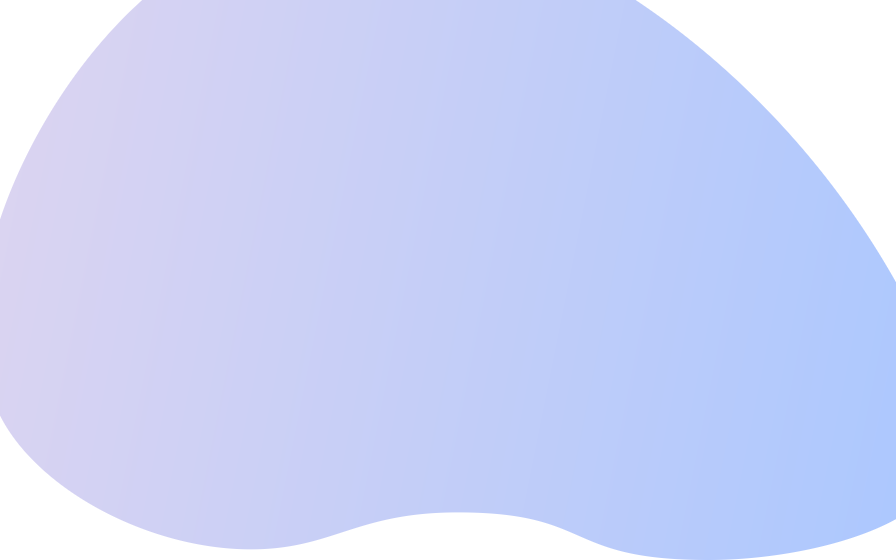
Give the GLSL for this background, as a WebGL 1 fragment shader.

```glsl
precision highp float;
// A soft lilac-to-blue blob on white, cropped by the canvas on every side.
// Its outline is a chain of cubic Bezier curves, each solved for its height at x;
// the signed distances to those curves give one smooth coverage mask.

uniform vec2 u_resolution;

const float ASPECT = 1.6;
const vec3 PAPER = vec3(1.0);
const vec3 LILAC = vec3(0.855, 0.830, 0.945);
const vec3 BLUE = vec3(0.678, 0.784, 0.996);

vec2 bezier(vec2 a, vec2 b, vec2 c, vec2 d, float t) {
  float s = 1.0 - t;
  return s * s * s * a + 3.0 * s * s * t * b + 3.0 * s * t * t * c + t * t * t * d;
}

vec2 bezierTangent(vec2 a, vec2 b, vec2 c, vec2 d, float t) {
  float s = 1.0 - t;
  return s * s * (b - a) + 2.0 * s * t * (c - b) + t * t * (d - c);
}

// Approximate signed distance above a curve that always advances in x.
// Beyond its ends the curve continues along its tangent.
float heightAbove(vec2 p, vec2 a, vec2 b, vec2 c, vec2 d) {
  float t = 0.5;
  float stride = 0.25;
  for (int i = 0; i < 18; i++) {
    t += bezier(a, b, c, d, t).x < p.x ? stride : -stride;
    stride *= 0.5;
  }
  vec2 offset = p - bezier(a, b, c, d, t);
  vec2 along = normalize(bezierTangent(a, b, c, d, t));
  return along.x * offset.y - along.y * offset.x;
}

// Wavy lower edge: left bowl, central rise, right dip and final lift.
float aboveBase(vec2 p) {
  vec2 bowl = vec2(0.448, 0.019);
  vec2 crest = vec2(0.817, 0.085);
  vec2 dip = vec2(1.265, 0.0);
  if (p.x < bowl.x)
    return heightAbove(p, vec2(0.0, 0.258), vec2(0.067, 0.125), vec2(0.267, 0.019), bowl);
  if (p.x < crest.x)
    return heightAbove(p, bowl, vec2(0.594, 0.019), vec2(0.635, 0.085), crest);
  if (p.x < dip.x)
    return heightAbove(p, crest, vec2(1.062, 0.085), vec2(1.004, 0.0), dip);
  return heightAbove(p, dip, vec2(1.383, 0.0), vec2(1.517, 0.027), vec2(1.6, 0.073));
}

// Positive inside the blob.
float blobDepth(vec2 p) {
  float leftShoulder = -heightAbove(p, vec2(0.0, 0.608), vec2(0.046, 0.746),
                                    vec2(0.138, 0.896), vec2(0.254, 1.0));
  float rightShoulder = -heightAbove(p, vec2(1.135, 1.0), vec2(1.317, 0.879),
                                     vec2(1.483, 0.704), vec2(1.6, 0.496));
  return min(aboveBase(p), min(leftShoulder, rightShoulder));
}

// Slightly tilted linear gradient, running right and a little downward.
vec3 blobColor(vec2 p) {
  float along = p.x + 0.2 * (1.0 - p.y);
  return mix(LILAC, BLUE, clamp((along - 0.08) / 1.7, 0.0, 1.0));
}

void main() {
  vec2 p = gl_FragCoord.xy / u_resolution * vec2(ASPECT, 1.0);
  float pixel = 1.0 / u_resolution.y;
  float coverage = clamp(blobDepth(p) / pixel + 0.5, 0.0, 1.0);
  gl_FragColor = vec4(mix(PAPER, blobColor(p), coverage), 1.0);
}
```
